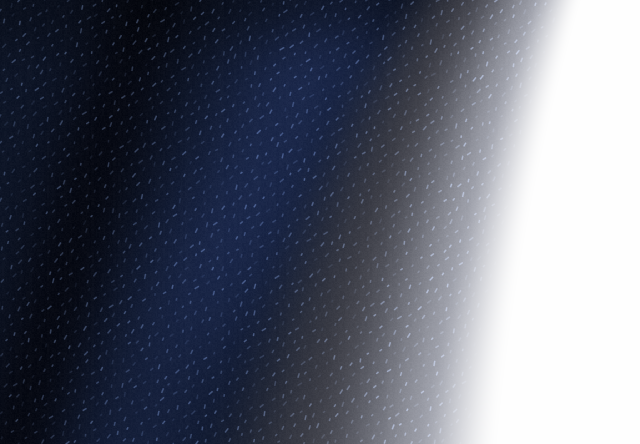
A Shadertoy shader for this background:

```glsl
// Navy diagonal bands fading through slate to white, sprinkled with slanted flecks.

float hash(vec2 p) {
    vec3 q = fract(p.xyx * vec3(0.1031, 0.1030, 0.0973));
    q += dot(q, q.yzx + 33.33);
    return fract((q.x + q.y) * q.z);
}

// Soft bell falloff around zero
float bell(float d, float width) {
    return exp(-d * d / (width * width));
}

// Dark folds and blue sheen on the left side
vec3 navyBands(vec2 uv) {
    vec3 col = vec3(0.055, 0.085, 0.155);
    float sheen = bell(uv.x - 0.22 - 0.31 * uv.y, 0.135);
    float sheenHeight = mix(0.55, 1.0, smoothstep(0.0, 0.5, uv.y));
    sheenHeight *= 1.0 - 0.5 * smoothstep(0.88, 1.04, uv.y);
    col += vec3(0.05, 0.07, 0.135) * sheen * sheenHeight;
    float fold = bell(uv.x - 0.02 - 0.21 * uv.y, 0.085);
    col = mix(col, vec3(0.02, 0.028, 0.06), 0.85 * fold);
    return col * (1.0 - 0.25 * smoothstep(0.8, 1.0, uv.y));
}

// Widening ramp from navy through charcoal and slate to white
vec3 backdrop(vec2 uv) {
    float start = 0.38 + 0.22 * uv.y + 0.06 * pow(uv.y, 4.0);
    float end = 0.78 + 0.06 * uv.y + 0.07 * uv.y * uv.y;
    float t = (uv.x - start) / (end - start);
    vec3 col = navyBands(uv);
    col = mix(col, vec3(0.24, 0.245, 0.28), smoothstep(-0.2, 0.32, t));
    col = mix(col, vec3(0.68, 0.69, 0.73), smoothstep(0.2, 0.85, t));
    return mix(col, vec3(0.995), smoothstep(0.68, 1.0, t));
}

// One jittered capsule per cell of a tilted grid
float flecks(vec2 p, float pixel) {
    const float scale = 41.0;
    vec2 g = mat2(0.91, -0.41, 0.41, 0.91) * p * scale;
    vec2 id = floor(g);
    vec2 jitter = vec2(hash(id + 7.0), hash(id + 53.0)) - 0.5;
    vec2 d = fract(g) - 0.5 - jitter * 0.42;
    float angle = 0.55 + 0.9 * (hash(id + 91.0) - 0.5);
    vec2 dir = vec2(cos(angle), sin(angle));
    float halfLength = mix(0.05, 0.18, hash(id + 131.0));
    d -= dir * clamp(dot(d, dir), -halfLength, halfLength);
    float soft = max(pixel * scale, 0.04);
    float mask = 1.0 - smoothstep(0.045 - 0.5 * soft, 0.045 + soft, length(d));
    return mask * mix(0.25, 1.0, hash(id + 173.0));
}

void mainImage(out vec4 fragColor, in vec2 fragCoord) {
    vec2 uv = fragCoord / iResolution.xy;
    vec2 p = fragCoord / iResolution.y;
    vec3 col = backdrop(uv);
    float shade = 1.0 - smoothstep(0.45, 0.95, col.g);

    // Fine grain and faint vertical fibres
    float grain = hash(floor(p * 356.0)) - 0.5;
    float fibre = hash(vec2(floor(p.x * 180.0), 3.0)) - 0.5;
    col += (0.022 * grain + 0.008 * fibre) * shade;

    // Pale flecks, fading out towards white
    col += vec3(0.20, 0.235, 0.30) * flecks(p, 1.0 / iResolution.y) * shade;

    fragColor = vec4(clamp(col, 0.0, 1.0), 1.0);
}
```
